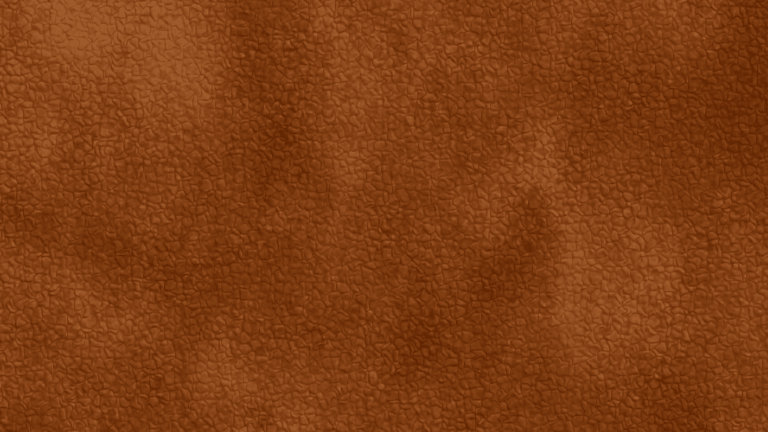
Give the GLSL for this texture, as a WebGL 1 fragment shader.

```glsl
precision highp float;
uniform vec2 u_resolution;

const vec3 DEEP_BROWN = vec3(0.385, 0.150, 0.008);
const vec3 SADDLE = vec3(0.502, 0.238, 0.068);
const vec3 PALE_TAN = vec3(0.625, 0.352, 0.170);
const float GRAIN_SCALE = 52.0;

vec2 hash2(vec2 p) {
  vec3 q = fract(vec3(p.xyx) * vec3(0.1031, 0.1030, 0.0973));
  q += dot(q, q.yzx + 33.33);
  return fract((q.xx + q.yz) * q.zy);
}

float valueNoise(vec2 p) {
  vec2 cell = floor(p);
  vec2 f = fract(p);
  f = f * f * (3.0 - 2.0 * f);
  float low = mix(hash2(cell).x, hash2(cell + vec2(1.0, 0.0)).x, f.x);
  float high = mix(hash2(cell + vec2(0.0, 1.0)).x, hash2(cell + 1.0).x, f.x);
  return mix(low, high, f.y);
}

float fbm(vec2 p) {
  float sum = 0.0;
  float amplitude = 0.5;
  for (int i = 0; i < 4; i++) {
    sum += amplitude * valueNoise(p);
    p = mat2(1.6, 1.2, -1.2, 1.6) * p + 7.3;
    amplitude *= 0.5;
  }
  return sum / 0.9375;
}

// Distances to the nearest and second nearest cell centres
vec2 cellDistances(vec2 p) {
  vec2 cell = floor(p);
  vec2 f = fract(p);
  vec2 d = vec2(8.0);
  for (int y = -1; y <= 1; y++) {
    for (int x = -1; x <= 1; x++) {
      vec2 offset = vec2(float(x), float(y));
      float r = length(offset + 0.1 + 0.8 * hash2(cell + offset) - f);
      d.y = min(d.y, max(d.x, r));
      d.x = min(d.x, r);
    }
  }
  return d;
}

// Rounded pebbles, roughened so that the creases break up
float grainHeight(vec2 p) {
  vec2 bend = vec2(valueNoise(p * 1.3), valueNoise(p * 1.3 + 31.7)) - 0.5;
  vec2 d = cellDistances(p + 0.9 * bend);
  float dome = 1.0 - d.x * d.x;
  float pebble = smoothstep(-0.08, 0.60, d.y - d.x);
  float rough = valueNoise(p * 1.5 + 5.0) + valueNoise(p * 2.7 + 9.0) - 1.0;
  return 0.45 * dome + 0.55 * pebble + 0.45 * rough;
}

// Soft band of light or shade around a line segment
float fold(vec2 p, vec2 a, vec2 b, float width) {
  vec2 along = b - a;
  float t = clamp(dot(p - a, along) / dot(along, along), 0.0, 1.0);
  float d = length(p - a - along * t) / width;
  return exp(-d * d);
}

// Broad undulations of the draped surface
float drapeTone(vec2 p) {
  vec2 q = p + 0.09 * (vec2(fbm(p * 5.0), fbm(p * 5.0 + 19.0)) - 0.5);
  float tone = 0.55 * (fbm(q * vec2(4.5, 3.0) + 4.0) - 0.5);
  tone += 0.35 * (fbm(q * vec2(15.0, 9.0) + 23.0) - 0.5);
  tone += 0.20 * fold(q, vec2(0.10, 0.95), vec2(0.38, 0.82), 0.24);
  tone += 0.24 * fold(q, vec2(0.78, 0.98), vec2(0.80, 0.58), 0.05);
  tone += 0.24 * fold(q, vec2(1.31, 0.72), vec2(1.02, 0.30), 0.05);
  tone += 0.16 * fold(q, vec2(1.29, 0.58), vec2(1.32, 0.28), 0.04);
  tone += 0.22 * fold(q, vec2(0.47, 0.14), vec2(0.57, 0.12), 0.07);
  tone -= 0.20 * fold(q, vec2(0.55, 0.98), vec2(0.66, 0.60), 0.06);
  tone -= 0.20 * fold(q, vec2(1.23, 0.50), vec2(0.95, 0.18), 0.08);
  tone -= 0.20 * fold(q, vec2(0.00, 0.51), vec2(0.38, 0.38), 0.06);
  tone -= 0.14 * fold(q, vec2(1.36, 0.75), vec2(1.52, 0.80), 0.08);
  return tone - 0.16 * smoothstep(1.3, 1.8, p.x);
}

vec3 leatherColor(float tone) {
  vec3 shade = mix(DEEP_BROWN, SADDLE, clamp(tone * 2.0, 0.0, 1.0));
  return mix(shade, PALE_TAN, clamp(tone * 2.0 - 1.0, 0.0, 1.0));
}

void main() {
  vec2 p = gl_FragCoord.xy / u_resolution.y;
  vec2 g = p * GRAIN_SCALE;

  // Crease depth and side light on the pebbles
  float height = grainHeight(g);
  float slope = height - grainHeight(g + vec2(0.14, 0.22));
  float depth = mix(0.10, 0.50, fbm(p * 9.0 + 11.0));
  float tone = 0.53 + drapeTone(p) + depth * (height - 0.66) + 0.26 * slope;

  // Fine pores and scattered glints
  tone += 0.15 * (valueNoise(p * 150.0) - 0.5);
  float glint = smoothstep(0.78, 0.98, valueNoise(p * 100.0 + 53.0));
  tone += 0.22 * glint * smoothstep(0.4, 0.9, height);

  gl_FragColor = vec4(leatherColor(tone), 1.0);
}
```
